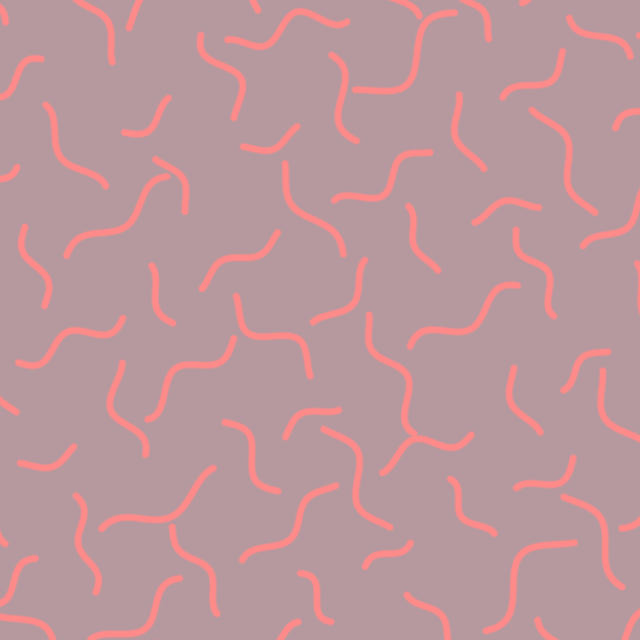
Give the GLSL for this pattern, as a Shadertoy shader.

```glsl
// Scattered wavy coral strokes with round ends on a dusty mauve ground.

#define CELLS 7.4          // strokes per canvas height
#define TILT 0.52          // rotation of the whole lattice, radians
#define TURN 0.75          // smooth drift of stroke direction
#define JITTER 0.26        // random shift of a stroke, in cells
#define HALF_WIDTH 0.0052  // stroke half width, canvas units
#define SOFTNESS 0.0023    // half of the edge blur, canvas units
#define GROUND vec3(0.71, 0.60, 0.62)
#define CORAL vec3(1.00, 0.54, 0.54)

const float TAU = 6.2831853;

vec2 hash2(vec2 p) {
    vec3 q = fract(p.xyx * vec3(0.1031, 0.1030, 0.0973));
    q += dot(q, q.yzx + 33.33);
    return fract((q.xx + q.yz) * q.zy);
}

mat2 rotation(float a) {
    float c = cos(a), s = sin(a);
    return mat2(c, s, -s, c);
}

float gradientDot(vec2 corner, vec2 p) {
    float a = TAU * hash2(corner + 71.0).x;
    return dot(vec2(cos(a), sin(a)), p - corner);
}

float gradientNoise(vec2 p) {
    vec2 i = floor(p), f = p - i;
    vec2 u = f * f * f * (f * (f * 6.0 - 15.0) + 10.0);
    float low = mix(gradientDot(i, p), gradientDot(i + vec2(1, 0), p), u.x);
    float high = mix(gradientDot(i + vec2(0, 1), p), gradientDot(i + 1.0, p), u.x);
    return mix(low, high, u.y);
}

// Height (x) and slope (y) of the wave at position t along the stroke.
vec2 wave(float t, float amp, float freq, float phase) {
    float a = freq * t + phase;
    float b = 0.47 * freq * t + 3.0 * phase;
    return amp * vec2(sin(a) + 0.35 * sin(b),
                      freq * (cos(a) + 0.16 * cos(b)));
}

// Distance to a finite wave, refining the nearest point step by step.
float waveDistance(vec2 p, float halfLength, float amp, float freq, float phase) {
    float t = clamp(p.x, -halfLength, halfLength);
    for (int i = 0; i < 4; i++) {
        vec2 w = wave(t, amp, freq, phase);
        t += (p.x - t + (p.y - w.x) * w.y) / (1.0 + w.y * w.y);
        t = clamp(t, -halfLength, halfLength);
    }
    return length(p - vec2(t, wave(t, amp, freq, phase).x));
}

// Distance to the stroke owned by one lattice cell.
float strokeDistance(vec2 p, vec2 id) {
    vec2 shift = hash2(id + 3.0) - 0.5;
    vec2 form = hash2(id + 17.0);
    vec2 bend = hash2(id + 41.0);

    // Neighbours alternate by a quarter turn, which keeps strokes apart.
    float angle = mod(id.x + id.y, 2.0) * TAU * 0.25
                + TURN * gradientNoise(id * 0.43 + 5.3)
                + 0.3 * (bend.y - 0.5);
    float halfLength = mix(0.29, 0.74, form.x);
    float wavelength = mix(0.7, 1.1, form.y) * mix(0.85, 1.3, form.x);
    float amp = wavelength * mix(0.09, 0.14, bend.y);

    vec2 local = (p - id - 0.5 - JITTER * shift) * rotation(angle);
    return waveDistance(local, halfLength, amp, TAU / wavelength, TAU * bend.x);
}

void mainImage(out vec4 fragColor, in vec2 fragCoord) {
    vec2 uv = fragCoord / iResolution.y;
    vec2 p = uv * rotation(TILT) * CELLS + 20.0;
    vec2 cell = floor(p);

    float nearest = 10.0;
    for (int y = -1; y <= 1; y++)
        for (int x = -1; x <= 1; x++)
            nearest = min(nearest, strokeDistance(p, cell + vec2(x, y)));

    // Soft edge, never narrower than a pixel.
    float d = nearest / CELLS - HALF_WIDTH;
    float blur = max(SOFTNESS, 0.7 / iResolution.y);
    float ink = 1.0 - smoothstep(-blur, blur, d);
    fragColor = vec4(mix(GROUND, CORAL, ink), 1.0);
}
```
